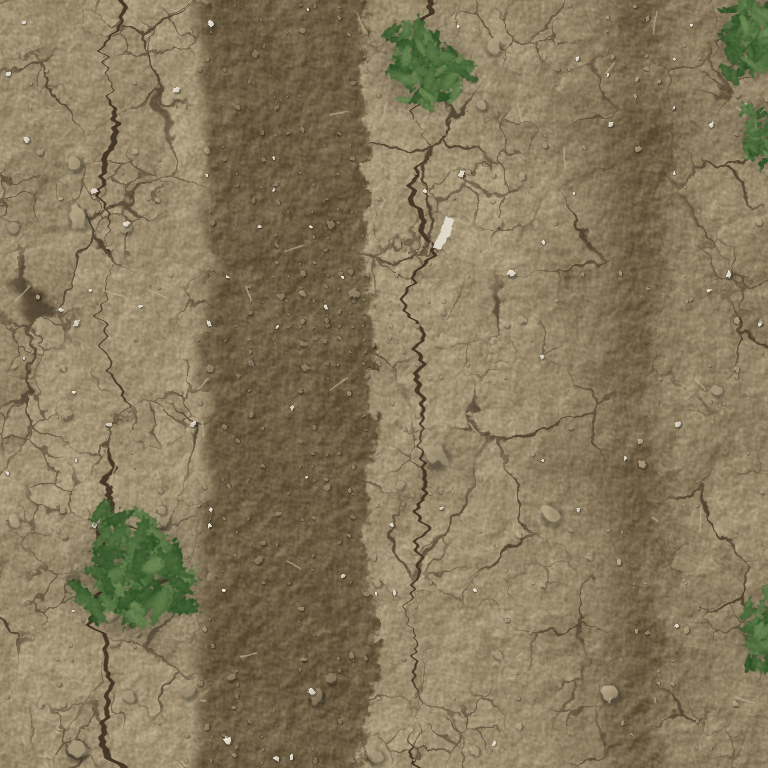
Reproduce this texture procedurally as a three.js fragment shader.

```glsl
varying vec2 vUv;

const vec3 SOIL_DARK = vec3(0.38, 0.32, 0.225);
const vec3 SOIL_MID = vec3(0.53, 0.47, 0.36);
const vec3 SOIL_PALE = vec3(0.66, 0.60, 0.48);
const vec3 CRACK_COLOR = vec3(0.23, 0.18, 0.12);
const vec3 STRAW_COLOR = vec3(0.74, 0.69, 0.57);
const vec3 CHIP_COLOR = vec3(0.87, 0.85, 0.79);
const vec3 LEAF_DARK = vec3(0.16, 0.30, 0.13);
const vec3 LEAF_LIGHT = vec3(0.44, 0.55, 0.34);
const vec2 WIDE_FURROW = vec2(0.258, 0.472);  // left and right edge
const float NARROW_FURROW = 0.828;
const vec2 RIDGE_CRACKS = vec2(0.145, 0.545);
const int LEAVES = 90;
// Plants: centre x, centre y, radius
const vec3 PLANT_A = vec3(0.175, 0.250, 0.110);
const vec3 PLANT_B = vec3(0.553, 0.910, 0.078);
const vec3 PLANT_C = vec3(0.985, 0.950, 0.074);
const vec3 PLANT_D = vec3(0.995, 0.825, 0.048);
const vec3 PLANT_E = vec3(1.010, 0.175, 0.068);

vec2 hash2(vec2 p) {
  vec3 q = fract(p.xyx * vec3(0.1031, 0.1030, 0.0973));
  q += dot(q, q.yzx + 33.33);
  return fract((q.xx + q.yz) * q.zy);
}
float corner(vec2 cell, vec2 offset) { return dot(hash2(cell) * 2.0 - 1.0, offset); }
float gradNoise(vec2 p) {
  vec2 i = floor(p), f = fract(p), e = vec2(0.0, 1.0);
  vec2 u = f * f * f * (f * (f * 6.0 - 15.0) + 10.0);
  return mix(mix(corner(i, f), corner(i + e.yx, f - e.yx), u.x),
             mix(corner(i + e, f - e), corner(i + 1.0, f - 1.0), u.x), u.y);
}
float fbm(vec2 p) {
  float sum = 0.0, amp = 1.0;
  for (int i = 0; i < 4; i++) {
    sum += amp * gradNoise(p);
    p = p * 2.03 + 17.3;
    amp *= 0.62;
  }
  return sum;
}
mat2 turn(float a) { return mat2(cos(a), -sin(a), sin(a), cos(a)); }

// Gap between the two nearest plates, and a random value per plate
vec2 plates(vec2 p) {
  float first = 8.0, second = 8.0, id = 0.0;
  for (int k = 0; k < 9; k++) {
    vec2 g = floor(p) + vec2(mod(float(k), 3.0), floor(float(k) / 3.0)) - 1.0;
    vec2 h = hash2(g);
    float d = length(g + h - p);
    second = min(second, max(d, first));
    if (d < first) { first = d; id = fract(h.x * 7.0 + h.y * 5.0); }
  }
  return vec2(second - first, id);
}

// Jagged crack along a ridge, thinning and breaking as it runs
float ridgeCrack(vec2 p, float x, float seed) {
  x += 0.035 * gradNoise(vec2(p.y * 4.0, seed)) + 0.035 * fbm(vec2(p.y * 17.0, seed + 3.0));
  float width = 0.0020 + 0.006 * gradNoise(vec2(p.y * 11.0, seed + 11.0));
  return 1.0 - smoothstep(width - 0.001, width + 0.0016, abs(p.x - x));
}

// Scattered lumps, lit from the upper left
vec3 pebbles(vec3 col, vec2 p, float scale, float chance, vec3 tint) {
  vec2 cell = floor(p * scale), h = hash2(cell + scale), k = hash2(cell + scale * 2.0 + 9.0);
  if (h.x > chance) return col;
  float r = mix(0.11, 0.31, k.x * k.y);
  vec2 q = fract(p * scale) - mix(vec2(0.36), vec2(0.64), k);
  float d = length(turn(h.y * 6.28) * q * vec2(1.0, 1.35)) + 0.22 * r * gradNoise(p * scale * 7.0) / 0.3;
  col *= 0.72 + 0.28 * smoothstep(r * 0.7, r * 1.3, length(q - r * vec2(0.2, -0.3)));
  float light = 0.93 + 0.10 * h.y + 0.09 * dot(q / r, vec2(-0.5, 0.7));
  return mix(col, tint * light, 1.0 - smoothstep(r * 0.75, r * 1.05, d));
}

float strip(vec2 q, vec2 halfSize) {
  vec2 d = 1.0 - smoothstep(halfSize - 0.001, halfSize + 0.001, abs(q));
  return d.x * d.y;
}

// Overlapping leaves fanning out from the centre
vec3 plant(vec3 col, vec2 p, vec3 spot) {
  vec2 q = (p - spot.xy) / spot.z;
  if (length(q) > 1.6) return col;
  col *= 0.78 + 0.22 * smoothstep(0.3, 1.0, length(q));
  float ragged = 0.7 * gradNoise(p * 190.0);
  for (int i = 0; i < LEAVES; i++) {
    float n = float(i) / float(LEAVES);
    vec2 h = hash2(vec2(float(i) + 3.0, spot.x * 91.0 + spot.y * 57.0));
    vec2 k = hash2(vec2(float(i) + 70.0, spot.y * 83.0));
    float a = h.x * 6.28, reach = (1.0 - 0.4 * n) * sqrt(h.y) * (0.76 + 0.2 * sin(a * 3.0 + spot.y * 9.0));
    vec2 l = turn(-a + (k.x - 0.5) * 2.0) * (q - reach * vec2(cos(a), sin(a)));
    float d = length(l / vec2(0.20, 0.05 + 0.05 * k.y)) + ragged;
    float tone = clamp(0.75 * k.x + 0.2 * n + 0.5 * ragged - 0.2 * d + 0.1, 0.0, 1.0);
    col = mix(col, mix(LEAF_DARK, LEAF_LIGHT, tone), 0.9 - 0.9 * smoothstep(0.7, 1.1, d));
  }
  return col;
}

void main() {
  vec2 p = vUv, warp = vec2(fbm(p * 9.0), fbm(p * 9.0 + 40.0));
  float grain = fbm(p * 48.0), relief = grain - fbm((p + vec2(-0.003, 0.004)) * 48.0);
  vec2 bent = p + 0.03 * warp + 0.006 * vec2(grain, fbm(p * 48.0 + 9.0));
  vec2 big = plates(bent * 9.0), small = plates(bent * 24.0 + 5.0);

  // Ridge and furrow tones, with crumbled edges
  float x = p.x + 0.018 * warp.x + 0.010 * grain + 0.024 * (small.y - 0.5) - 0.012 * sin(p.y * 3.14);
  float wide = smoothstep(-0.012, 0.014, x - WIDE_FURROW.x) * (1.0 - smoothstep(-0.004, 0.005, x - WIDE_FURROW.y));
  float n = (p.x + 0.02 * warp.y + 0.008 * grain - NARROW_FURROW) / 0.043;
  float narrow = exp(-n * n), ridge = 1.0 - max(wide, narrow);
  float tone = 0.84 - 0.20 * smoothstep(0.62, 0.76, p.x) - 0.70 * wide - 0.42 * narrow;
  tone += 0.20 * warp.y + 0.20 * grain + 0.36 * relief + (0.18 * big.y + 0.20 * small.y - 0.19) * (0.3 + 0.7 * ridge);
  vec3 col = mix(SOIL_DARK, SOIL_MID, clamp(tone * 2.0, -0.25, 1.0));
  col = mix(col, SOIL_PALE, clamp(tone * 2.0 - 1.0, 0.0, 1.3)) * (1.0 + 0.16 * gradNoise(p * 210.0));

  // Fine cracks between plates, then the ridge cracks
  float open = smoothstep(-0.25, 0.3, gradNoise(p * 8.0 + 8.0)) * ridge;
  float fine = open * (1.0 - smoothstep(0.012, 0.012 + 0.045 * open, big.x));
  float hair = ridge * smoothstep(0.0, 0.3, gradNoise(p * 10.0 + 31.0)) * (1.0 - smoothstep(0.02, 0.09, small.x));
  float deep = max(ridgeCrack(p, RIDGE_CRACKS.x, 2.5), ridgeCrack(p, RIDGE_CRACKS.y, 31.5));
  col = mix(col, CRACK_COLOR, max(max(fine * 0.75, hair * 0.5), deep * 0.9));

  // Clods and pale specks
  vec2 c = (p - vec2(0.43, 0.59)) / 0.075;
  float cluster = exp(-dot(c, c));
  vec3 clod = mix(SOIL_PALE, SOIL_MID, wide * 0.8) * (1.0 + 0.12 * grain);
  col = pebbles(col, p, 60.0, 0.07 + 0.12 * wide + 0.7 * cluster, clod * 0.95);
  col = pebbles(col, p + 0.37, 32.0, 0.06 + 0.08 * wide + 0.7 * cluster, clod);
  col = pebbles(col, p + 0.71, 13.0, 0.08, clod);
  col = pebbles(col, p + 0.13, 46.0, 0.025, CHIP_COLOR);

  // Straw bits and one large chip
  vec2 h = hash2(floor(p * 17.0) + 61.0), s = turn(h.y * 6.28) * (fract(p * 17.0) - 0.5) / 17.0;
  col = mix(col, STRAW_COLOR, 0.7 * step(h.x, 0.12) * strip(s + vec2(0.0, 0.002 * grain), vec2(0.004 + 0.10 * h.x, 0.001)));
  vec2 chip = turn(1.2) * (p - vec2(0.578, 0.695)) + 0.005 * grain;
  col = mix(col, CHIP_COLOR, strip(chip, vec2(0.023, 0.006)));

  col = plant(plant(col, p, PLANT_A), p, PLANT_B);
  col = plant(plant(plant(col, p, PLANT_C), p, PLANT_D), p, PLANT_E);
  gl_FragColor = vec4(clamp(col, 0.0, 1.0), 1.0);
}
```
